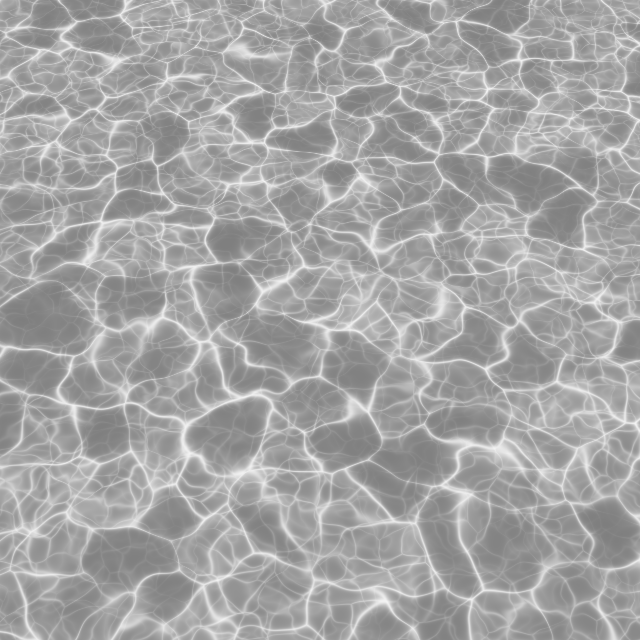
Write a WebGL 1 fragment shader that draws this texture.

```glsl
precision highp float;

uniform vec2 u_resolution;

// Surface and perspective
const float TILT = 0.33;
const float SQUASH = 1.1;
const float CELL_DENSITY = 9.0;

// Web layers: density relative to the main web, line width, strength
const vec3 MAIN_WEB = vec3(1.0, 0.030, 1.25);
const vec3 MID_WEB = vec3(1.45, 0.045, 0.70);
const vec3 FINE_WEB = vec3(2.20, 0.060, 0.45);
const float JITTER = 0.92;
const float BEND = 0.38;
const float KNOT_SIZE = 0.07;
const float KNOT_STRENGTH = 0.7;

// Soft light between the lines
const float VEIL_STRENGTH = 0.42;
const float HAZE_STRENGTH = 0.11;
const float CLEAR_CELL_VEIL = 0.22;

// Tones
const float WATER_GREY = 0.485;
const float LIGHT_RANGE = 0.49;

vec2 hash2(vec2 p) {
  vec3 q = fract(p.xyx * vec3(0.1031, 0.1030, 0.0973));
  q += dot(q, q.yzx + 33.33);
  return fract((q.xx + q.yz) * q.zy);
}

float cornerSlope(vec2 corner, vec2 offset) {
  float angle = 6.2832 * hash2(corner).x;
  return dot(vec2(cos(angle), sin(angle)), offset);
}

float gradientNoise(vec2 p) {
  vec2 i = floor(p);
  vec2 f = p - i;
  vec2 s = f * f * f * (f * (f * 6.0 - 15.0) + 10.0);
  vec2 e = vec2(1.0, 0.0);
  float low = mix(cornerSlope(i, f), cornerSlope(i + e, f - e), s.x);
  float high = mix(cornerSlope(i + e.yx, f - e.yx), cornerSlope(i + 1.0, f - 1.0), s.x);
  return mix(low, high, s.y);
}

vec2 bend(vec2 p) {
  vec2 broad = vec2(gradientNoise(p * 0.7 + 11.3), gradientNoise(p * 0.7 + 47.9));
  vec2 tight = vec2(gradientNoise(p * 1.9 + 71.7), gradientNoise(p * 1.9 + 93.1));
  return p + BEND * (1.6 * broad + 0.5 * tight);
}

// Returns gap to the nearest border, gap to the nearest corner, cell random
vec3 cellWeb(vec2 p) {
  vec2 home = floor(p);
  vec3 nearest = vec3(9.0);
  float cellRandom = 0.0;
  for (int y = -1; y <= 1; y++) {
    for (int x = -1; x <= 1; x++) {
      vec2 cell = home + vec2(float(x), float(y));
      vec2 h = hash2(cell + 200.0);
      float d = length(cell + 0.5 + JITTER * (h - 0.5) - p);
      if (d < nearest.x) {
        nearest = vec3(d, nearest.xy);
        cellRandom = fract(h.x * 7.3 + h.y * 5.9);
      } else if (d < nearest.y) {
        nearest = vec3(nearest.x, d, nearest.y);
      } else {
        nearest.z = min(nearest.z, d);
      }
    }
  }
  return vec3(nearest.yz - nearest.x, cellRandom);
}

// Bright core with a soft falloff, thinning and fading along its length
float filament(float gap, vec3 web, vec2 p) {
  float vigour = smoothstep(-0.45, 0.4, gradientNoise(p * 1.1 + 31.0));
  float t = gap / (web.y * mix(0.7, 1.3, vigour));
  return web.z * mix(0.25, 1.2, vigour) / (1.0 + t * t);
}

float ridge(vec2 p) {
  float r = 1.0 - min(1.0, 2.2 * abs(gradientNoise(p)));
  return r * r * r;
}

void main() {
  // Tilted water plane
  vec2 uv = gl_FragCoord.xy / u_resolution;
  float depth = 1.0 / (1.0 - TILT * uv.y);
  vec2 plane = vec2((uv.x - 0.5) * depth, SQUASH * depth / TILT) * CELL_DENSITY;

  // Three overlapping webs
  vec2 mainPos = bend(plane);
  vec2 midPos = bend(plane * MID_WEB.x + 37.0);
  vec2 finePos = bend(plane * FINE_WEB.x + 83.0);
  vec3 web = cellWeb(mainPos);
  float mainLines = filament(web.x, MAIN_WEB, plane);
  float knots = KNOT_STRENGTH * exp(-web.y / KNOT_SIZE);
  float overlay = filament(cellWeb(midPos).x, MID_WEB, plane + 19.0)
                + filament(cellWeb(finePos).x, FINE_WEB, plane + 57.0);

  // Streaked veils, left out of the clear cells
  float patches = smoothstep(-0.4, 0.4, gradientNoise(plane * 0.45 + 5.0));
  float veil = 0.6 * ridge(midPos * 0.8 + 13.0) + 0.4 * ridge(finePos * 1.2 + 29.0);
  float cover = mix(CLEAR_CELL_VEIL, 1.0, smoothstep(0.2, 0.6, web.z));
  cover = mix(cover, 1.0, exp(-web.x * 6.0)) * mix(0.65, 1.25, patches);

  float light = mainLines + knots
              + cover * (overlay + VEIL_STRENGTH * veil + HAZE_STRENGTH);
  float grey = WATER_GREY + LIGHT_RANGE * (1.0 - exp(-light));
  gl_FragColor = vec4(vec3(grey), 1.0);
}
```
